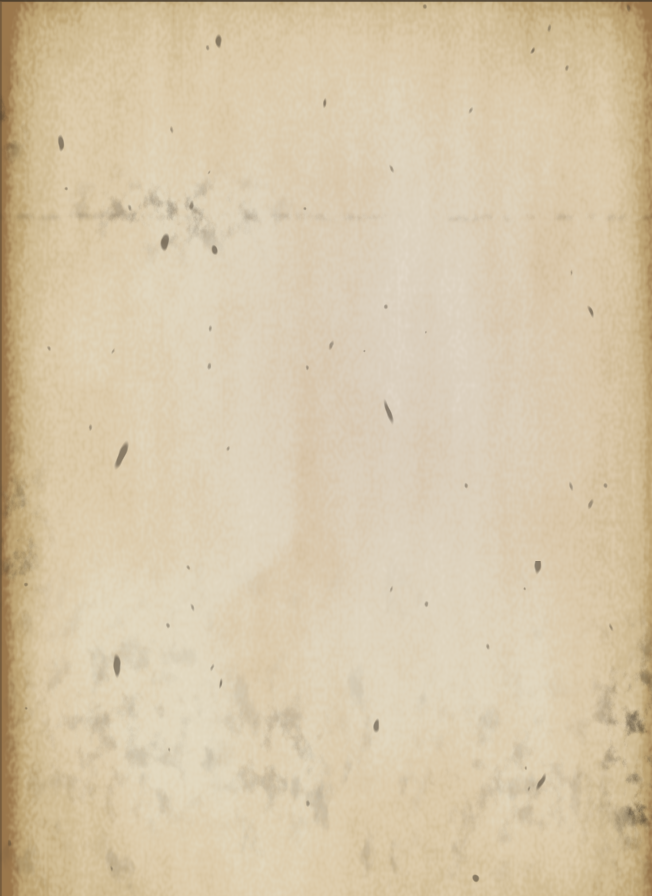
Give the GLSL for this texture, as a Shadertoy shader.

```glsl
// Aged parchment: pale mottled paper with tan edges, vertical fibres, smudges and flecks.
#define EDGE_TAN 0.40
#define EDGE_BURN 0.50
#define MOTTLE 0.34
#define STREAKS 0.17
#define GRAIN 0.17
#define BASE_AGE 0.27
#define SMUDGE_DARK 0.85
#define FLECK_DARK 0.75
#define INK vec3(0.24, 0.20, 0.15)

const vec4 SMUDGES[8] = vec4[8]( // centre, radii; in units of canvas height
    vec4(0.190, 0.762, 0.090, 0.035), vec4(0.010, 0.870, 0.014, 0.040),
    vec4(0.715, 0.170, 0.040, 0.100), vec4(0.720, 0.100, 0.025, 0.025),
    vec4(0.015, 0.400, 0.030, 0.075), vec4(0.310, 0.160, 0.055, 0.070),
    vec4(0.120, 0.190, 0.110, 0.110), vec4(0.570, 0.120, 0.100, 0.090));
const float SMUDGE_WEIGHT[8] = float[8](0.42, 0.75, 0.75, 0.9, 0.48, 0.24, 0.16, 0.16);

vec2 hash2(vec2 p) {
    vec3 q = fract(p.xyx * vec3(0.1031, 0.1030, 0.0973));
    q += dot(q, q.yzx + 33.33);
    return fract((q.xx + q.yz) * q.zy);
}

vec2 gradientDir(vec2 cell) {
    float a = 6.2832 * hash2(cell).x;
    return vec2(cos(a), sin(a));
}

// Gradient noise, about -0.7 to 0.7
float noise(vec2 p) {
    vec2 i = floor(p), f = fract(p);
    vec2 u = f * f * f * (f * (f * 6.0 - 15.0) + 10.0);
    vec2 e = vec2(1.0, 0.0);
    float a = dot(gradientDir(i), f);
    float b = dot(gradientDir(i + e.xy), f - e.xy);
    float c = dot(gradientDir(i + e.yx), f - e.yx);
    float d = dot(gradientDir(i + e.xx), f - e.xx);
    return mix(mix(a, b, u.x), mix(c, d, u.x), u.y);
}

float fbm(vec2 p) {
    float sum = 0.0, amp = 0.6;
    for (int i = 0; i < 5; i++) {
        sum += amp * noise(p);
        p = mat2(1.6, 1.2, -1.2, 1.6) * p + 7.3;
        amp *= 0.52;
    }
    return sum;
}

// Colour of the paper from fresh (0) to burnt (1)
vec3 paperColor(float age) {
    vec3 c = mix(vec3(0.93, 0.90, 0.82), vec3(0.89, 0.85, 0.75), smoothstep(0.0, 0.25, age));
    c = mix(c, vec3(0.87, 0.80, 0.67), smoothstep(0.22, 0.50, age));
    c = mix(c, vec3(0.82, 0.74, 0.58), smoothstep(0.45, 0.68, age));
    c = mix(c, vec3(0.75, 0.65, 0.46), smoothstep(0.65, 0.85, age));
    return mix(c, vec3(0.61, 0.47, 0.30), smoothstep(0.82, 1.10, age));
}

// Sparse slanted flecks, one candidate per cell
float flecks(vec2 p, float cells, float chance, float size, float stretch) {
    vec2 q = p * cells, id = floor(q);
    vec2 r = hash2(id + cells), s = hash2(id + cells + 41.7);
    vec2 d = fract(q) - 0.3 - 0.4 * r;
    float a = (s.x - 0.5) * 1.1;
    d = mat2(cos(a), -sin(a), sin(a), cos(a)) * d;
    d.x += 0.03 * noise(q * 5.0);
    float radius = size * (0.5 + r.y);
    float shape = length(d * vec2(1.0, 1.0 / (1.0 + stretch * r.x)));
    float soft = cells / iResolution.y;
    return step(s.y, chance) * (1.0 - smoothstep(radius - soft, radius + soft, shape));
}

void mainImage(out vec4 fragColor, in vec2 fragCoord) {
    vec2 uv = fragCoord / iResolution.xy;
    vec2 p = fragCoord / iResolution.y;
    float cloud = fbm(p * vec2(5.0, 3.2) + 3.0);
    float fine = fbm(p * vec2(60.0, 42.0));

    // Tan vignette with a narrow burnt rim
    vec2 lo = max(uv + 0.03 * cloud, 0.0), hi = max(1.0 - uv + 0.03 * cloud, 0.0);
    float age = BASE_AGE + EDGE_TAN * (exp(-lo.x / 0.12) + 0.9 * exp(-hi.x / 0.12)
        + 0.7 * exp(-hi.y / 0.16) + 0.55 * exp(-lo.y / 0.16));
    age += EDGE_BURN * (exp(-lo.x / 0.025) + 0.5 * exp(-hi.x / 0.02) + 0.3 * exp(-hi.y / 0.015));

    // Clouds, vertical streaks and fibre grain
    age += MOTTLE * cloud + STREAKS * fbm(p * vec2(26.0, 3.5) + 11.0);
    age += GRAIN * (0.5 * fine + 0.7 * noise(p * vec2(230.0, 150.0)));

    // Pale fold that ends sharply on its right side
    float foldX = 0.335 + 0.03 * noise(vec2(p.y * 5.0, 2.0)) - 0.10 * smoothstep(0.42, 0.30, p.y);
    float fold = smoothstep(0.20, 0.0, foldX - p.x) * smoothstep(0.014, -0.014, p.x - foldX);
    age -= 0.20 * fold * exp(-pow((p.y - 0.45) / 0.18, 2.0));
    vec3 color = paperColor(age);

    // Rosy grey centre
    float centre = exp(-dot((uv - vec2(0.62, 0.57)) * vec2(3.0, 3.2), (uv - vec2(0.62, 0.57)) * vec2(3.0, 3.2)));
    color = mix(color, color * vec3(0.965, 0.955, 0.985), centre);

    // Broken smudges and a faint horizontal crease
    float dirt = 0.0;
    for (int i = 0; i < 8; i++) {
        vec2 d = (p - SMUDGES[i].xy) / SMUDGES[i].zw;
        float blot = smoothstep(-0.05, 0.45, fbm(p * vec2(38.0, 28.0) + float(i) * 9.0) + 0.4 * fine);
        dirt += SMUDGE_WEIGHT[i] * exp(-dot(d, d)) * blot;
    }
    float crease = exp(-pow((p.y - 0.758 - 0.006 * cloud) / 0.004, 2.0));
    dirt += 0.15 * crease * smoothstep(-0.2, 0.4, fine + cloud);
    float low = smoothstep(0.45, 0.05, p.y);
    dirt += 0.15 * low * smoothstep(0.16, 0.42, fbm(p * vec2(24.0, 13.0) + 31.0));
    color = mix(color, INK, SMUDGE_DARK * clamp(dirt, 0.0, 0.9));

    // Small flecks, and larger streaky ones toward the bottom
    float marks = 0.5 * flecks(p, 45.0, 0.035, 0.06, 1.5);
    marks += 0.7 * flecks(p + 0.37, 17.0, 0.03 + 0.13 * low, 0.045, 4.0);
    color = mix(color, INK, FLECK_DARK * min(marks, 1.0));

    // Thin dark line along the top and left borders
    float border = max(smoothstep(0.003, 0.001, 1.0 - p.y), 0.5 * smoothstep(0.003, 0.001, p.x));
    fragColor = vec4(mix(color, INK, 0.8 * border), 1.0);
}
```
